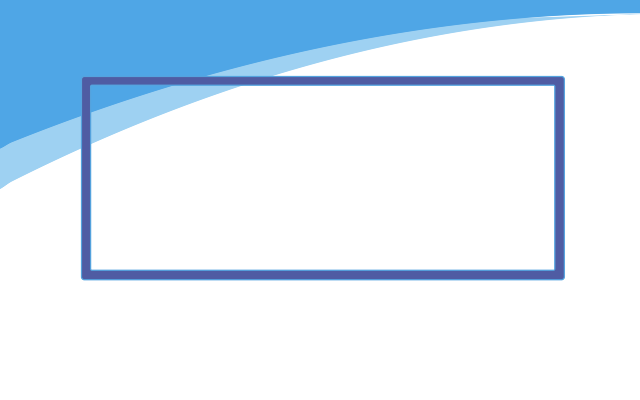
A Shadertoy shader for this background:

```glsl
// A white page with a two-tone blue swoosh at the top and an outlined violet frame.

const vec3 PAPER = vec3(1.0);
const vec3 SKY = vec3(0.31, 0.65, 0.90);
const vec3 PALE = vec3(0.62, 0.82, 0.95);
const vec3 VIOLET = vec3(0.31, 0.36, 0.64);
const vec3 OUTLINE = vec3(0.33, 0.64, 0.87);

// Lengths are in canvas heights
const float ASPECT = 1.6;
const float SKY_TIP = 0.0333;
const float SKY_DROP = 0.3344;
const float SKY_POWER = 1.95;
const float BAND_TIP = 0.0354;
const float BAND_TOP_SLOPE = 0.05;
const vec2 BAND_DROP = vec2(0.048, 0.3854); // linear, quadratic
const float CORNER_LIFT = 0.004;
const float CORNER_WIDTH = 0.03;

const vec2 FRAME_CENTER = vec2(0.8073, 0.5547);
const vec2 FRAME_HALF = vec2(0.6052, 0.2557);
const vec2 HOLE_CENTER = vec2(0.8068, 0.5557);
const vec2 HOLE_HALF = vec2(0.5786, 0.2297);
const float FRAME_ROUND = 0.009;
const float HOLE_ROUND = 0.002;
const float OUTLINE_WIDTH = 0.0032;

float roundedBox(vec2 p, vec2 halfSize, float radius) {
    vec2 q = abs(p) - halfSize + radius;
    return length(max(q, 0.0)) + min(max(q.x, q.y), 0.0) - radius;
}

// Coverage of a shape whose inside has negative distance
float cover(float dist, float pixel) {
    return 1.0 - smoothstep(-0.6 * pixel, 0.6 * pixel, dist);
}

void mainImage(out vec4 fragColor, in vec2 fragCoord) {
    vec2 uv = fragCoord / iResolution.xy;
    vec2 p = uv * vec2(ASPECT, 1.0);
    float pixel = 1.0 / iResolution.y;

    // Depths of the swoosh edges below the top, rising to the right
    float depth = 1.0 - p.y;
    float v = 1.0 - uv.x;
    float lift = CORNER_LIFT * (1.0 - smoothstep(0.0, CORNER_WIDTH, p.x));
    float skyEdge = SKY_TIP + SKY_DROP * pow(v, SKY_POWER) + lift;
    float bandTop = BAND_TIP + BAND_TOP_SLOPE * v;
    float bandEdge = BAND_TIP + v * (BAND_DROP.x + BAND_DROP.y * v) + lift;

    // Pale band first, then the deep sky over it
    float band = cover(max(depth - bandEdge, bandTop - depth), pixel);
    vec3 color = mix(PAPER, PALE, band);
    color = mix(color, SKY, cover(depth - skyEdge, pixel));

    // Frame: a thin outline on both sides of a violet bar
    float outer = roundedBox(p - FRAME_CENTER, FRAME_HALF, FRAME_ROUND);
    float hole = roundedBox(p - HOLE_CENTER, HOLE_HALF, HOLE_ROUND);
    float frame = max(outer, -hole);
    color = mix(color, OUTLINE, cover(frame, pixel));
    color = mix(color, VIOLET, cover(frame + OUTLINE_WIDTH, pixel));

    fragColor = vec4(color, 1.0);
}
```
